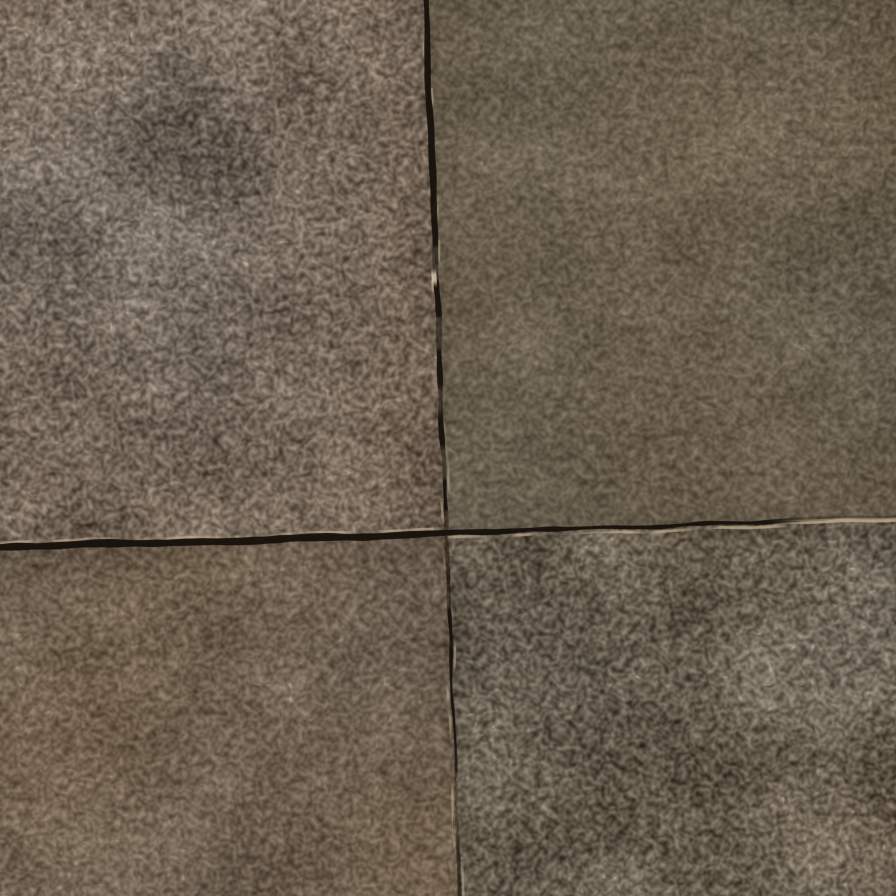
Write a WebGL 1 fragment shader that draws this texture.

```glsl
precision highp float;

// Four worn stone slabs, two across and two down, meeting at slightly tilted joints.
// Layered gradient noise gives each slab its own mottling and grain; the dark joints
// are distance bands of varying width, with broken stretches and pale chipped rims.

uniform vec2 u_resolution;

float hash(vec2 p) {
  vec3 q = fract(p.xyx * vec3(0.1031, 0.1030, 0.0973));
  q += dot(q, q.yzx + 33.33);
  return fract((q.x + q.y) * q.z);
}

float cornerSlope(vec2 cell, vec2 corner, vec2 f) {
  float angle = 6.2832 * hash(cell + corner);
  return dot(vec2(cos(angle), sin(angle)), f - corner);
}

float gradientNoise(vec2 p) {
  vec2 cell = floor(p);
  vec2 f = fract(p);
  vec2 s = f * f * f * (f * (f * 6.0 - 15.0) + 10.0);
  float low = mix(cornerSlope(cell, vec2(0.0), f), cornerSlope(cell, vec2(1.0, 0.0), f), s.x);
  float high = mix(cornerSlope(cell, vec2(0.0, 1.0), f), cornerSlope(cell, vec2(1.0), f), s.x);
  return mix(low, high, s.y);
}

float mottling(vec2 p) {
  float sum = 0.0;
  float weight = 0.5;
  for (int i = 0; i < 4; i++) {
    sum += weight * gradientNoise(p);
    p = mat2(1.6, 1.2, -1.2, 1.6) * p + 7.3;
    weight *= 0.65;
  }
  return sum;
}

// Smooth-edged line around a signed distance
float band(float dist, float halfWidth, float soft) {
  return 1.0 - smoothstep(halfWidth - soft, halfWidth + soft, abs(dist));
}

void main() {
  vec2 uv = gl_FragCoord.xy / u_resolution;
  float soft = max(0.0009, 0.7 / min(u_resolution.x, u_resolution.y));

  // Signed distances to the two tilted, slightly wavering joints
  float across = uv.x - 0.514 + 0.039 * uv.y - 0.003 * gradientNoise(vec2(3.7, uv.y * 16.0));
  float up = uv.y - 0.388 - 0.034 * uv.x - 0.003 * gradientNoise(vec2(uv.x * 14.0, 8.4));
  vec2 side = smoothstep(-soft, soft, vec2(across, up));
  vec2 slab = step(0.0, vec2(across, up));

  // Tone and contrast of each slab
  vec3 lowerTone = mix(vec3(0.425, 0.367, 0.305), vec3(0.392, 0.354, 0.300), side.x);
  vec3 upperTone = mix(vec3(0.452, 0.401, 0.350), vec3(0.415, 0.371, 0.303), side.x);
  vec3 color = mix(lowerTone, upperTone, side.y);
  float contrast = mix(mix(0.85, 1.15, side.x), mix(1.15, 0.70, side.x), side.y);

  // Broad stains, then fine pitted grain with pale flecks
  vec2 p = uv + slab * vec2(3.17, 5.41);
  float stains = mottling(p * vec2(5.0, 6.0));
  vec2 warped = p + 0.004 * vec2(gradientNoise(p * 45.0), gradientNoise(p * 45.0 + 19.0));
  float coarse = gradientNoise(warped * vec2(85.0, 105.0));
  float fine = gradientNoise(mat2(0.8, 0.6, -0.6, 0.8) * warped * 175.0);
  float fleck = smoothstep(0.28, 0.6, gradientNoise(warped * 125.0 + 31.0));
  fleck *= smoothstep(-0.2, 0.3, stains);
  float relief = 0.20 * stains + 0.15 * coarse + 0.17 * fine + 0.13 * fleck;
  color += contrast * relief * vec3(1.0, 0.96, 0.89);
  color += 0.05 * gradientNoise(p * 3.0 + 11.0) * vec3(0.4, 0.0, -0.4);
  color -= 0.045 * smoothstep(0.8, 1.0, uv.x) * smoothstep(0.45, 0.9, uv.y);

  // Grime gathered beside the joints
  color *= 1.0 - 0.10 * exp(-70.0 * min(abs(across), abs(up)));

  // Pale chipped rims; the horizontal one changes side at the crossing
  float chipsV = smoothstep(-0.05, 0.3, gradientNoise(vec2(across * 90.0, uv.y * 32.0)));
  float chipsH = smoothstep(-0.3, 0.25, gradientNoise(vec2(uv.x * 38.0, up * 90.0 + 5.0)));
  float rimSide = mix(1.0, -1.0, slab.x);
  float bareEnd = smoothstep(0.85, 0.91, uv.x);
  float chipSide = mix(-1.0, 1.0, step(0.0, gradientNoise(vec2(6.3, uv.y * 9.0))));
  float rimV = band(across - 0.0042 * chipSide, 0.0014, soft) * chipsV * 0.55;
  float bigChip = band(across + 0.002, 0.0028, soft) * band(uv.y - 0.69, 0.007, 0.005);
  float rimH = band(up - 0.0052 * rimSide, 0.0016, soft) * (0.15 + 0.6 * chipsH);
  rimH = mix(rimH, band(up + 0.001, 0.0024, soft) * 0.85, bareEnd);
  color = mix(color, vec3(0.73, 0.66, 0.54), max(rimV, rimH));

  // Dark gaps: wide at the top and left, thin and interrupted further along
  float breaks = smoothstep(-0.22, 0.02, gradientNoise(vec2(2.4, uv.y * 24.0)));
  float solidV = mix(breaks, 1.0, smoothstep(0.70, 0.78, uv.y));
  solidV = mix(0.45, 0.95, solidV) * mix(0.65, 1.0, smoothstep(0.10, 0.20, uv.y));
  float widthV = mix(0.0018, 0.0034, smoothstep(0.25, 0.85, uv.y));
  widthV += 0.0012 * gradientNoise(vec2(uv.y * 40.0, 1.6));
  float gapV = band(across, widthV, soft) * solidV;
  float widthH = mix(0.0040, 0.0021, smoothstep(0.35, 0.75, uv.x));
  widthH += 0.0012 * gradientNoise(vec2(uv.x * 36.0, 4.6));
  float gapH = band(up - 0.002 * bareEnd, widthH, soft) * mix(0.96, 0.25, bareEnd);
  color = mix(color, vec3(0.085, 0.065, 0.045), max(gapV, gapH));
  color = mix(color, vec3(0.86, 0.79, 0.68), bigChip * 0.85);

  gl_FragColor = vec4(clamp(color, 0.0, 1.0), 1.0);
}
```
